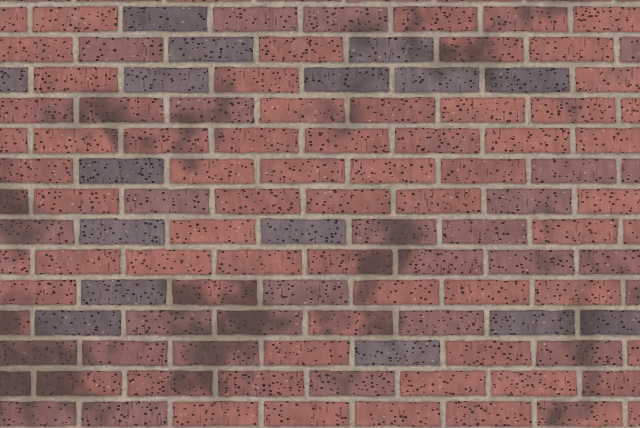
Give the GLSL for this texture, as a Shadertoy shader.

```glsl
#define ROWS 14.1
#define BRICK_LENGTH 3.0
#define JOINT 0.185
#define CORNER 0.05
#define EDGE_WEAR 0.022
#define PIT_SCALE 6.0
#define SOOT 0.75
#define RED_BRICK vec3(0.655, 0.435, 0.400)
#define BROWN_BRICK vec3(0.570, 0.385, 0.360)
#define PLUM_BRICK vec3(0.530, 0.405, 0.400)
#define SLATE_BRICK vec3(0.450, 0.395, 0.405)
#define MORTAR vec3(0.665, 0.605, 0.545)

vec2 hash2(vec2 p) {
    vec3 q = fract(p.xyx * vec3(0.1031, 0.1030, 0.0973));
    q += dot(q, q.yzx + 33.33);
    return fract((q.xx + q.yz) * q.zy);
}

// Cellular noise: x = distance to nearest point, y = random value of its cell
vec2 cellular(vec2 p) {
    vec2 cell = floor(p), nearest = vec2(9.0, 0.0);
    for (int j = -1; j <= 1; j++)
    for (int i = -1; i <= 1; i++) {
        vec2 c = cell + vec2(i, j);
        float dist = length(c + hash2(c) - p);
        if (dist < nearest.x) nearest = vec2(dist, hash2(c + 71.0).x);
    }
    return nearest;
}

// Layered, warped sines, roughly -1 to 1
float blotch(vec2 p) {
    float sum = 0.0, amp = 0.5;
    for (int i = 0; i < 5; i++) {
        p = mat2(0.8, 0.6, -0.6, 0.8) * p * 1.75 + 2.3;
        sum += amp * sin(p.x + 1.6 * sin(p.y + sum));
        amp *= 0.65;
    }
    return sum;
}

float roundedBox(vec2 p, vec2 halfSize, float radius) {
    vec2 q = abs(p) - halfSize + radius;
    return length(max(q, 0.0)) + min(max(q.x, q.y), 0.0) - radius;
}

vec3 brickColor(vec2 rnd, float height) {
    float slate = mix(0.06, 0.20, height);
    vec3 red = mix(BROWN_BRICK, RED_BRICK, rnd.y);
    vec3 plum = mix(PLUM_BRICK, BROWN_BRICK, rnd.y * 0.7);
    return rnd.x < slate ? SLATE_BRICK * (0.93 + 0.14 * rnd.y)
         : rnd.x < slate + 0.22 ? plum : red;
}

void mainImage(out vec4 fragColor, in vec2 fragCoord) {
    vec2 uv = fragCoord / iResolution.xy;
    vec2 p = fragCoord / iResolution.y * ROWS + vec2(0.0, 0.03);
    float px = ROWS / iResolution.y;

    // Running bond, slightly narrower toward the top
    float len = BRICK_LENGTH - 0.033 * uv.y;
    float row = floor(p.y);
    float shift = 0.875 - 0.0035 * row + 0.5 * mod(row, 2.0);
    shift += 0.015 * (hash2(vec2(row, 5.0)).x - 0.5);
    float x = p.x / len - shift;
    vec2 id = vec2(floor(x), row) + 20.0;
    vec2 local = vec2((fract(x) - 0.5) * len, fract(p.y) - 0.5);
    vec2 rnd = hash2(id), wear = hash2(id + 37.0);

    // Worn brick outline
    vec2 halfSize = 0.5 * (vec2(len, 1.0) - JOINT) - 0.015 * (wear - 0.5);
    local.y += 0.012 * (wear.x - 0.5) * local.x;
    float d = roundedBox(local, halfSize, CORNER) + EDGE_WEAR * blotch(p * 1.7);
    float face = 1.0 - smoothstep(-0.7 * px, 0.7 * px, d);

    // Brick face: mottling, drag marks, pits and pale grit
    float mottle = blotch(p * vec2(0.8, 1.1) + rnd * 40.0);
    vec3 brick = brickColor(rnd, uv.y);
    brick = mix(brick, PLUM_BRICK, 0.35 * smoothstep(0.1, 1.0, mottle));
    brick *= 1.0 + 0.05 * blotch(p * 2.3 + wear * 30.0);
    vec2 drag = cellular(p * vec2(8.0, 1.6) + rnd * 9.0);
    brick *= 1.0 + 0.09 * (drag.y - 0.5);
    brick *= 1.0 - 0.22 * step(0.86, drag.y) * smoothstep(0.4, 0.1, drag.x);

    float soft = 0.5 * px * PIT_SCALE;
    vec2 pit = cellular(p * PIT_SCALE * vec2(0.85, 1.15));
    float pitRadius = 0.12 + 0.16 * fract(pit.y * 17.0);
    float pitMask = smoothstep(pitRadius + soft, pitRadius - soft, pit.x);
    brick *= 1.0 - 0.52 * pitMask * step(0.45 + 0.2 * wear.y, pit.y);
    brick = mix(brick, vec3(0.77, 0.63, 0.53), 0.6 * pitMask * step(pit.y, 0.05));
    brick *= 1.0 - 0.13 * smoothstep(-0.09, 0.0, d);

    // Sandy mortar, shaded under the brick above
    vec2 sand = cellular(p * 9.0);
    vec3 mortar = MORTAR * (1.0 + 0.12 * (sand.y - 0.5) + 0.06 * mottle);
    float shade = smoothstep(0.09, 0.0, d) * smoothstep(-0.1, -0.5, local.y);
    mortar *= 1.0 - 0.16 * shade - 0.08 * smoothstep(0.07, 0.0, d);

    // Soot gathers toward the lower left
    float corner = 1.0 - smoothstep(0.1, 0.85, length(uv * vec2(0.9, 1.3)));
    float grime = blotch(p * vec2(0.42, 0.34) + 3.0) + 0.25 * mottle;
    float soot = SOOT * smoothstep(0.3, 1.25, grime + 0.55 * corner + 0.3 * (wear.x - 0.5));
    brick = mix(brick, vec3(0.29, 0.25, 0.24), soot);
    mortar = mix(mortar, vec3(0.43, 0.38, 0.33), 0.6 * soot);

    fragColor = vec4(mix(mortar, brick, face), 1.0);
}
```
